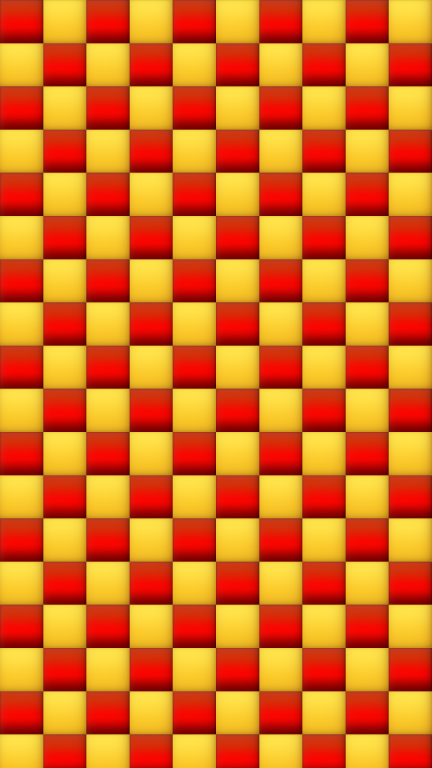
Give the GLSL for this pattern, as a Shadertoy shader.

```glsl
// Checkerboard of glossy, softly bevelled red and yellow square tiles.

// p runs from 0 to 1 across one tile, with y measured down from its top.
vec3 redTile(vec2 p) {
    // Vertical sheen: dull orange-red, pure red, then deep maroon
    vec3 c = mix(vec3(0.83, 0.19, 0.03), vec3(0.98, 0.02, 0.0), smoothstep(0.15, 0.58, p.y));
    c = mix(c, vec3(0.44, 0.0, 0.0), smoothstep(0.58, 1.03, p.y));

    // Pale bevel along the top and left, shade along the right
    float bevel = max(exp(-p.y * 11.0), 0.75 * exp(-p.x * 13.0) * (1.0 - 0.6 * p.y));
    c = mix(c, vec3(0.74, 0.29, 0.22), 0.75 * bevel);
    c *= 1.0 - 0.32 * exp(-(1.0 - p.x) * 12.0);

    // Thin dark rim
    float rim = min(min(p.x, 1.0 - p.x), p.y);
    return c * (1.0 - 0.25 * exp(-rim * 50.0));
}

vec3 yellowTile(vec2 p) {
    // Vertical sheen: lemon to amber
    vec3 c = mix(vec3(1.0, 0.89, 0.29), vec3(0.99, 0.79, 0.16), smoothstep(0.1, 0.8, p.y));

    // Soft shade on the right and bottom, fainter on the left
    float shade = 0.62 * exp(-(1.0 - p.x) * 10.0)
                + 0.55 * exp(-(1.0 - p.y) * 10.0)
                + 0.20 * exp(-p.x * 14.0);
    c = mix(c, vec3(0.66, 0.43, 0.07), min(shade, 0.9));

    // Thin olive rim at the top and bottom
    float rim = min(p.y, 1.0 - p.y);
    return mix(c, vec3(0.70, 0.58, 0.10), 0.4 * exp(-rim * 45.0));
}

vec3 checkerboard(vec2 pos) {
    vec2 cell = floor(pos);
    vec2 p = pos - cell;
    return mod(cell.x + cell.y, 2.0) < 0.5 ? redTile(p) : yellowTile(p);
}

void mainImage(out vec4 fragColor, in vec2 fragCoord) {
    // Average a 3 x 3 grid of samples to smooth the tile edges
    vec3 sum = vec3(0.0);
    for (int i = 0; i < 9; i++) {
        vec2 offset = (vec2(i % 3, i / 3) - 1.0) / 3.0;
        vec2 q = fragCoord + offset;
        // Ten tiles across, counted from the upper left corner
        sum += checkerboard(vec2(q.x, iResolution.y - q.y) * 10.0 / iResolution.x);
    }
    fragColor = vec4(sum / 9.0, 1.0);
}
```
